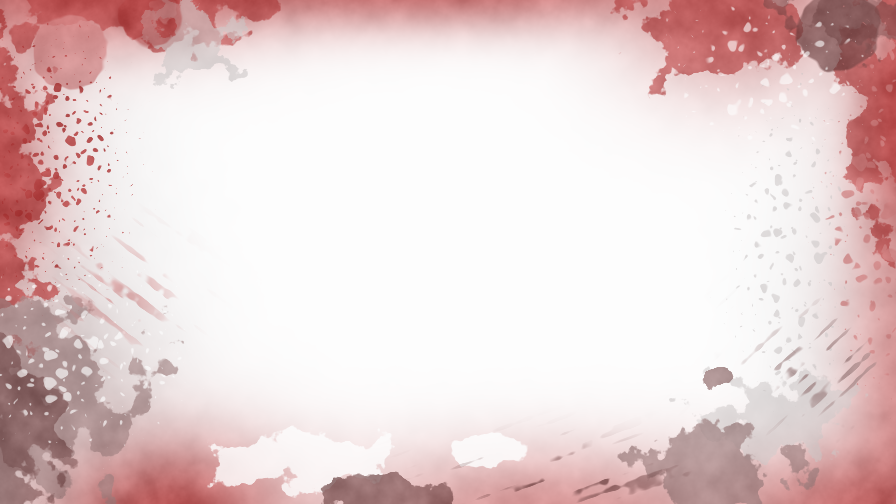
Write a WebGL 1 fragment shader that draws this background.

```glsl
precision highp float;
// Grunge frame: red and mauve paint splashed round a blank white sheet.
// Soft elliptical glows lie below ragged noise blots, round stains,
// scattered droplets and dry diagonal brush scratches.

uniform vec2 u_resolution;

const vec3 PAPER = vec3(0.993);
const vec3 RED = vec3(0.69, 0.24, 0.24);
const vec3 ROSE = vec3(0.80, 0.50, 0.50);
const vec3 MAUVE = vec3(0.61, 0.49, 0.49);
const vec3 DARK = vec3(0.42, 0.25, 0.25);
const vec3 GREY = vec3(0.80, 0.78, 0.78);

vec2 hash2(vec2 p) {
  return fract(sin(vec2(dot(p, vec2(127.1, 311.7)), dot(p, vec2(269.5, 183.3)))) * 43758.5);
}

float noise(vec2 p) {
  vec2 i = floor(p), f = fract(p);
  f = f * f * (3.0 - 2.0 * f);
  vec2 e = vec2(1.0, 0.0);
  return mix(mix(hash2(i).x, hash2(i + e).x, f.x),
             mix(hash2(i + e.yx).x, hash2(i + e.xx).x, f.x), f.y);
}

float fbm(vec2 p) {
  float sum = 0.0, amp = 0.5;
  for (int i = 0; i < 5; i++) {
    sum += amp * noise(p);
    p = mat2(1.6, 1.2, -1.2, 1.6) * p + 3.7;
    amp *= 0.5;
  }
  return sum;
}

// Soft elliptical falloff
float glow(vec2 p, vec2 center, vec2 radius) {
  vec2 q = (p - center) / radius;
  return exp(-dot(q, q));
}

// Ellipse with a torn, spattered rim
float blot(vec2 p, vec2 center, vec2 radius, float grain) {
  float torn = (fbm(p * grain + center * 7.0) - 0.48) * 2.6;
  return smoothstep(-0.05, 0.06, 1.0 - length((p - center) / radius) + torn);
}

// Nearly round stain
float stain(vec2 p, vec2 center, float radius) {
  float d = length(p - center) - radius + 0.012 * (noise(p * 50.0) - 0.5);
  return 1.0 - smoothstep(-0.003, 0.003, d);
}

// Random droplets, one per cell, growing with amount
float drops(vec2 p, float scale, float amount) {
  vec2 g = p * scale + 0.5 * vec2(noise(p * scale * 1.7), noise(p * scale * 1.7 + 40.0));
  float cover = 0.0, soft = 0.06;
  for (int j = -1; j <= 1; j++) {
    for (int i = -1; i <= 1; i++) {
      vec2 cell = floor(g) + vec2(float(i), float(j));
      vec2 h = hash2(cell + scale);
      float size = amount * (0.12 + 0.4 * h.x * h.y) - soft;
      cover = max(cover, 1.0 - smoothstep(size - soft, size + soft, length(g - cell - h)));
    }
  }
  return cover;
}

// Dry strokes along a given angle
float scratches(vec2 p, float angle, float density) {
  float c = cos(angle), s = sin(angle);
  vec2 q = vec2(c * p.x + s * p.y, c * p.y - s * p.x);
  return smoothstep(0.72, 0.82, noise(q * vec2(9.0, 95.0)) * 0.8 + noise(q * 70.0) * 0.2) * density;
}

void main() {
  vec2 p = gl_FragCoord.xy / u_resolution * vec2(16.0, 9.0) / 9.0;
  vec3 col = PAPER;

  // Soft washes along the borders
  col = mix(col, GREY, 0.25 * glow(p, vec2(0.16, 0.55), vec2(0.17, 0.35)));
  col = mix(col, GREY, 0.25 * glow(p, vec2(1.66, 0.35), vec2(0.15, 0.4)));
  col = mix(col, RED, 0.80 * glow(p, vec2(0.85, 1.03), vec2(0.70, 0.085)));
  col = mix(col, RED, 0.75 * glow(p, vec2(0.15, 1.03), vec2(0.34, 0.13)));
  col = mix(col, ROSE, 0.75 * glow(p, vec2(1.46, 0.98), vec2(0.22, 0.17)));
  col = mix(col, RED, 0.90 * glow(p, vec2(0.33, -0.02), vec2(0.25, 0.15)));
  col = mix(col, ROSE, 0.85 * glow(p, vec2(1.08, -0.02), vec2(0.42, 0.13)));
  col = mix(col, RED, 0.90 * glow(p, vec2(1.81, 0.76), vec2(0.11, 0.34)));
  col = mix(col, ROSE, 0.85 * glow(p, vec2(1.80, 0.22), vec2(0.12, 0.30)));
  col = mix(col, RED, 0.75 * glow(p, vec2(1.72, -0.02), vec2(0.26, 0.13)));
  col = mix(col, RED, 0.75 * glow(p, vec2(-0.04, 0.65), vec2(0.14, 0.28)));
  col = mix(col, MAUVE, 0.55 * glow(p, vec2(0.03, 0.22), vec2(0.25, 0.20)));

  // Torn paint in the corners and on the sides
  col = mix(col, RED, 0.65 * blot(p, vec2(0.20, 1.02), vec2(0.30, 0.09), 14.0));
  col = mix(col, GREY, 0.60 * blot(p, vec2(0.38, 0.91), vec2(0.07, 0.07), 22.0));
  col = mix(col, RED, 0.75 * blot(p, vec2(0.0, 0.63), vec2(0.08, 0.23), 18.0));
  col = mix(col, MAUVE, 0.65 * blot(p, vec2(0.06, 0.23), vec2(0.19, 0.15), 16.0));
  col = mix(col, DARK, 0.55 * blot(p, vec2(0.0, 0.12), vec2(0.09, 0.20), 15.0));
  col = mix(col, RED, 0.65 * blot(p, vec2(1.44, 0.98), vec2(0.17, 0.12), 16.0));
  col = mix(col, RED, 0.65 * blot(p, vec2(1.78, 0.82), vec2(0.08, 0.26), 18.0));
  col = mix(col, GREY, 0.55 * blot(p, vec2(1.53, 0.18), vec2(0.13, 0.07), 18.0));
  col = mix(col, MAUVE, 0.70 * blot(p, vec2(1.42, 0.06), vec2(0.13, 0.08), 17.0));
  col = mix(col, PAPER, 0.80 * blot(p, vec2(0.59, 0.09), vec2(0.13, 0.05), 17.0));
  col = mix(col, PAPER, 0.85 * blot(p, vec2(0.98, 0.11), vec2(0.09, 0.03), 13.0));
  col = mix(col, DARK, 0.65 * blot(p, vec2(0.80, 0.02), vec2(0.11, 0.035), 20.0));
  col = mix(col, MAUVE, 0.85 * blot(p, vec2(1.43, 0.25), vec2(0.026, 0.015), 32.0));
  col = mix(col, DARK, 0.50 * blot(p, vec2(1.70, 0.98), vec2(0.12, 0.08), 15.0));

  // Round stains
  col = mix(col, ROSE, 0.70 * stain(p, vec2(0.138, 0.897), 0.074));
  col = mix(col, RED, 0.45 * stain(p, vec2(0.30, 0.97), 0.062));
  col = mix(col, DARK, 0.65 * stain(p, vec2(1.665, 0.94), 0.082));

  // Scattered droplets: red left, rose right, grey inside, white over paint
  col = mix(col, RED, 0.85 * drops(p, 48.0, 1.5 * glow(p, vec2(0.10, 0.68), vec2(0.13, 0.22))));
  col = mix(col, ROSE, 0.75 * drops(p, 32.0, 1.5 * glow(p, vec2(1.74, 0.60), vec2(0.09, 0.32))));
  col = mix(col, GREY, 0.60 * drops(p, 38.0, 1.3 * glow(p, vec2(1.57, 0.52), vec2(0.10, 0.30))));
  col = mix(col, PAPER, 0.65 * drops(p, 36.0, 1.4 * glow(p, vec2(0.14, 0.30), vec2(0.20, 0.15))));
  col = mix(col, PAPER, 0.60 * drops(p, 30.0, 1.4 * glow(p, vec2(1.52, 0.86), vec2(0.17, 0.13))));

  // Dry scratches
  col = mix(col, ROSE, scratches(p, -0.65, 0.6 * glow(p, vec2(0.24, 0.42), vec2(0.10, 0.10))));
  col = mix(col, MAUVE, scratches(p, 0.75, 0.8 * glow(p, vec2(1.64, 0.27), vec2(0.15, 0.10))));
  col = mix(col, DARK, scratches(p, 0.35, 0.8 * glow(p, vec2(1.13, 0.05), vec2(0.20, 0.06))));

  // Mottle the painted areas only
  float ink = 1.0 - col.g;
  col += (fbm(p * 24.0) - 0.48) * 0.35 * ink;
  gl_FragColor = vec4(clamp(col, 0.0, 1.0), 1.0);
}
```
